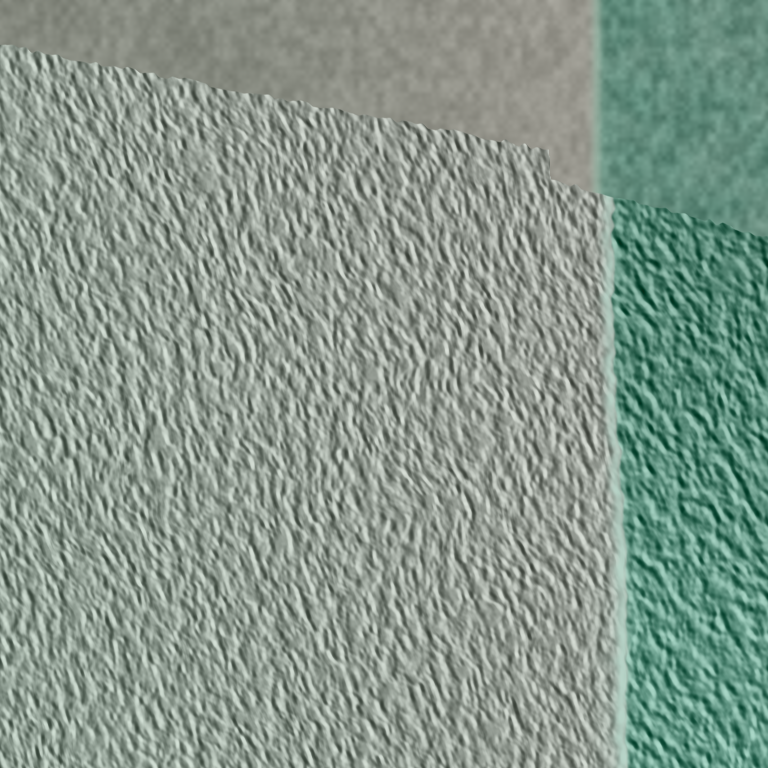
This texture is drawn by a WebGL 2 fragment shader. Its source:

```glsl
#version 300 es
precision highp float;
uniform vec2 u_resolution;
out vec4 fragColor;

const vec3 SOFT_GREY = vec3(0.53, 0.545, 0.505);
const vec3 SOFT_WARM = vec3(0.595, 0.59, 0.555);
const vec3 SOFT_GREEN = vec3(0.39, 0.55, 0.49);
const vec3 PLASTER_COOL = vec3(0.56, 0.62, 0.575);
const vec3 PLASTER_WARM = vec3(0.58, 0.60, 0.57);
const vec3 GREEN_DEEP = vec3(0.29, 0.48, 0.41);
const vec3 GREEN_LIGHT = vec3(0.40, 0.61, 0.54);
const vec3 RIM_LIGHT = vec3(0.72, 0.84, 0.79);

float hash(vec2 cell) {
    uvec2 q = uvec2(ivec2(cell)) * uvec2(1597u, 7919u);
    uint n = (q.x ^ (q.y << 7)) * 747796u + 28913u;
    n = (n ^ (n >> 15)) * 277803u;
    n = (n ^ (n >> 13)) * 668265u;
    return float((n ^ (n >> 16)) & 65535u) / 65535.0;
}

float noise(vec2 p) {
    vec2 i = floor(p), f = fract(p);
    f = f * f * (3.0 - 2.0 * f);
    return mix(mix(hash(i), hash(i + vec2(1, 0)), f.x),
               mix(hash(i + vec2(0, 1)), hash(i + vec2(1, 1)), f.x), f.y);
}

float fbm(vec2 p) {
    float sum = 0.0, gain = 0.53;
    for (int i = 0; i < 4; i++) {
        sum += gain * noise(p);
        p = mat2(0.8, 0.6, -0.6, 0.8) * p * 2.0 + 17.3;
        gain *= 0.5;
    }
    return sum;
}

// Leaning bumps of mixed size with a gently wandering grain
float plasterHeight(vec2 p, vec2 density, float lean) {
    vec2 axis = vec2(cos(lean), sin(lean));
    vec2 q = vec2(dot(p, axis), dot(p, vec2(-axis.y, axis.x)));
    q.x += 0.02 * noise(p * 9.0) + 0.004 * noise(p * 40.0 + 9.0);
    q *= density;
    float bumps = 0.56 * noise(q)
                + 0.29 * noise(mat2(0.95, 0.3, -0.3, 0.95) * q * 1.6 + 31.7)
                + 0.15 * noise(mat2(0.95, -0.3, 0.3, 0.95) * q * 2.5 + 77.1);
    return smoothstep(0.1, 0.8, bumps);
}

// Side-lit slope: limited highlights, deeper shadows
float relief(vec2 p, vec2 density, float lean, vec2 light) {
    float slope = plasterHeight(p + light, density, lean)
                - plasterHeight(p - light, density, lean);
    float limit = slope > 0.0 ? 0.27 : 0.42;
    return limit * tanh(slope * 0.56 / limit);
}

// Stepped diagonal where the soft band meets the sharp plaster
float seamHeight(float x, float px) {
    float leftPart = 0.942 - 0.192 * x;
    float rightPart = 0.766 - 0.262 * (x - 0.716);
    return mix(leftPart, rightPart, smoothstep(-px, px, x - 0.716));
}

// Vertical corner between the grey and green walls
float cornerX(float y) {
    return 0.797 + 0.018 * (1.0 - smoothstep(0.22, 0.60, y));
}

float band(float d, float leftWidth, float rightWidth) {
    float t = d / (d < 0.0 ? leftWidth : rightWidth);
    return exp(-t * t);
}

vec3 softWalls(vec2 p) {
    float d = p.x - 0.777;
    float mottling = noise(p * vec2(95.0, 72.0)) + 0.4 * noise(p * 170.0 + 5.0) - 0.7;
    float clouds = fbm(p * 14.0 + 4.0) - 0.5;
    vec3 grey = mix(SOFT_GREY, SOFT_WARM, smoothstep(0.25, 0.76, p.x));
    grey -= 0.03 * (1.0 - smoothstep(0.0, 0.25, p.x)) * smoothstep(0.93, 1.0, p.y);
    vec3 green = SOFT_GREEN + vec3(0.1, 0.03, 0.04) * clouds;
    vec3 color = mix(grey, green, smoothstep(-0.006, 0.009, d));
    color += mottling * mix(0.09, 0.15, step(0.0, d)) + clouds * 0.04;
    return mix(color, vec3(0.61, 0.74, 0.67), 0.55 * band(d, 0.008, 0.008));
}

vec3 sharpWalls(vec2 p, float px) {
    float wobble = 0.006 * (noise(p * vec2(20.0, 85.0)) - 0.5);
    float d = p.x - cornerX(p.y) - wobble;
    float side = smoothstep(-px, px + 0.002, d);
    float clouds = fbm(p * 6.0) - 0.5;

    // Grey plaster, cooler toward the lower left
    float warmth = smoothstep(-0.2, 1.0, p.x + 0.45 * p.y - 0.1);
    vec3 grey = mix(PLASTER_COOL, PLASTER_WARM, warmth) + 0.03 * clouds;
    float calm = 1.0 - 0.5 * band(d, 0.014, 0.012);
    grey += calm * relief(p, vec2(134.0, 62.0), 0.36, vec2(-0.0021, -0.0004));
    grey += 0.05 * (noise(p * 250.0) - 0.5);

    // Green plaster, brighter toward the bottom
    float lift = 1.0 - smoothstep(0.05, 0.75, p.y);
    vec3 green = mix(GREEN_DEEP, GREEN_LIGHT, 0.25 + 0.6 * lift + 0.3 * clouds);
    green += vec3(1.05, 0.95, 0.98) * relief(p, vec2(112.0, 60.0), 0.5, vec2(-0.0021, -0.0017));
    green += 0.06 * (noise(p * 240.0) - 0.5);

    vec3 color = mix(grey, green, side);
    float halo = 0.25 * band(d, 0.04, 0.006) * (1.0 - smoothstep(0.1, 0.5, p.y));
    float patchy = 0.45 + 0.45 * noise(p * vec2(60.0, 75.0));
    float rim = patchy * band(d + 0.004, 0.009, 0.006);
    return mix(color, RIM_LIGHT, clamp(halo + rim, 0.0, 0.92));
}

void main() {
    vec2 p = gl_FragCoord.xy / u_resolution;
    float px = 1.0 / min(u_resolution.x, u_resolution.y);
    float teeth = 0.006 * (noise(vec2(p.x * 120.0, 3.0)) - 0.5);
    float above = p.y - seamHeight(p.x, px) - teeth;
    vec3 color = mix(sharpWalls(p, px), softWalls(p), smoothstep(-px, px, above));
    fragColor = vec4(clamp(color, 0.0, 1.0), 1.0);
}
```
